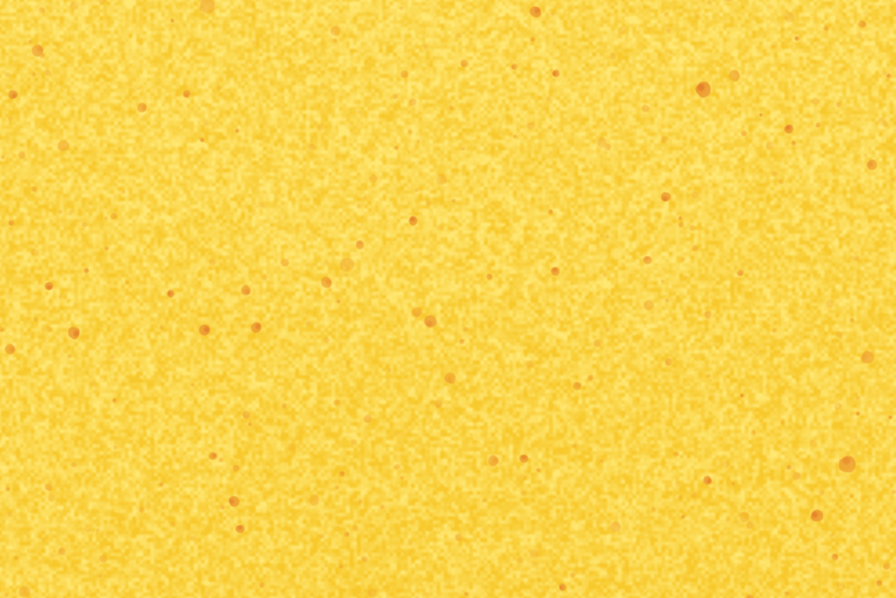
Give the GLSL for this texture, as a Shadertoy shader.

```glsl
const vec3 DEEP_YELLOW = vec3(0.972, 0.797, 0.195);
const vec3 PALE_YELLOW = vec3(0.995, 0.895, 0.425);
const vec3 PORE_AMBER  = vec3(0.945, 0.650, 0.175);
const vec3 PORE_RUST   = vec3(0.880, 0.470, 0.170);

vec3 hash32(vec2 p) {
    vec3 q = fract(vec3(p.xyx) * vec3(0.1031, 0.1030, 0.0973));
    q += dot(q, q.yxz + 33.33);
    return fract((q.xxy + q.yzz) * q.zyx);
}

float valueNoise(vec2 p) {
    vec2 cell = floor(p), f = fract(p);
    f = f * f * (3.0 - 2.0 * f);
    float low  = mix(hash32(cell).x, hash32(cell + vec2(1, 0)).x, f.x);
    float high = mix(hash32(cell + vec2(0, 1)).x, hash32(cell + vec2(1, 1)).x, f.x);
    return mix(low, high, f.y);
}

// Fine foam grain, centred on zero
float foamGrain(vec2 p) {
    vec2 turned = mat2(0.8, 0.6, -0.6, 0.8) * p;
    float fine = valueNoise(p * 165.0 + 7.0);
    float coarse = valueNoise(turned * 105.0 + 300.0);
    return 0.58 * fine + 0.42 * coarse - 0.5;
}

// Scattered round pores: x = amber depth, y = rusty core
vec2 poreLayer(vec2 p, float cells, float density, vec2 radii, vec2 depths, float seed, float blur) {
    vec2 home = floor(p * cells), result = vec2(0.0);
    for (int j = -1; j <= 1; j++)
    for (int i = -1; i <= 1; i++) {
        vec2 cell = home + vec2(i, j);
        vec3 place = hash32(cell + seed);
        vec3 trait = hash32(cell + seed + 57.0);
        if (place.z > density) continue;

        vec2 offset = p - (cell + place.xy) / cells;
        float radius = mix(radii.x, radii.y, trait.x * trait.x);
        float depth = mix(depths.x, depths.y, trait.y);

        // Slightly oval, uneven outline
        float angle = 6.2832 * trait.z;
        vec2 axis = vec2(cos(angle), sin(angle));
        float stretch = 0.15 * dot(offset, axis) * dot(offset, axis) / (radius * radius);
        float wobble = 0.25 * (valueNoise(p * 120.0 + seed) - 0.5);
        float dist = length(offset) - radius * (1.0 - 0.08 * stretch + wobble);
        float body = 1.0 - smoothstep(-blur, blur, dist);

        // Shadowed side and a small dark hole in the deepest pores
        float shade = 0.88 + 0.18 * clamp(dot(offset, axis) / radius, -1.0, 1.0);
        float holeDist = length(offset - axis * radius * 0.4) - radius * 0.4;
        float hole = 1.0 - smoothstep(-blur, blur * 1.5, holeDist);
        float core = body * smoothstep(0.6, 1.0, depth) * (0.3 + 0.5 * hole);
        result = max(result, vec2(body * depth * shade, core));
    }
    return result;
}

void mainImage(out vec4 fragColor, in vec2 fragCoord) {
    vec2 p = fragCoord / iResolution.y;
    float blur = max(0.0022, 0.8 / iResolution.y);

    // Foam surface, paler toward the top
    float light = 0.40 + 0.16 * p.y + 0.10 * (valueNoise(p * 3.0 + 20.0) - 0.5);
    light += 1.75 * foamGrain(p);
    vec3 color = mix(DEEP_YELLOW, PALE_YELLOW, clamp(light, -0.1, 1.1));

    // Pores from large and deep to tiny and faint
    vec2 pores = poreLayer(p, 9.0, 0.14, vec2(0.0095, 0.0145), vec2(0.50, 1.0), 11.0, blur);
    pores = max(pores, poreLayer(p, 16.0, 0.21, vec2(0.0060, 0.0095), vec2(0.25, 0.95), 131.0, blur));
    pores = max(pores, poreLayer(p, 27.0, 0.20, vec2(0.0030, 0.0055), vec2(0.15, 0.80), 271.0, blur));

    color = mix(color, PORE_AMBER, clamp(pores.x, 0.0, 1.0));
    color = mix(color, PORE_RUST, clamp(pores.y, 0.0, 1.0));
    fragColor = vec4(color, 1.0);
}
```
